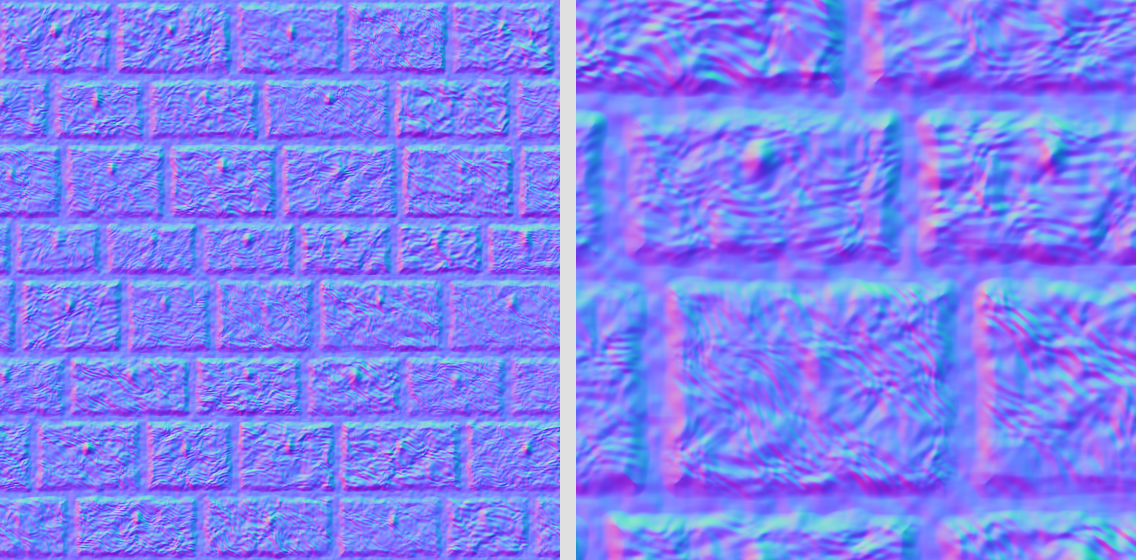
Left: the whole. Right: its middle third, enlarged.
Give the GLSL for this texture map, as a three.js fragment shader.

```glsl
// Tangent-space normal map of a rough stone block wall, eight uneven courses, one stud per block.
#define BLOCKS 5.0       // blocks in a usual course
#define DENSE_ROW 3.0    // the low course that holds one block more
#define GAP 0.001        // least half width of the mortar joint
#define CORNER 0.012     // block corner radius
#define BEVEL 0.0145     // width of the rounded block edge
#define RISE 0.0064      // block height above the mortar
#define GRAIN 0.35       // slope of the stone surface
#define TOOLING 0.30     // slope of the chisel lines
#define STUD 0.0105      // stud height
#define STEP 0.0011      // distance between height samples
#define TAU 6.28318

varying vec2 vUv;

float hash(vec2 p) {
  return fract(sin(dot(p, vec2(127.1, 311.7))) * 43758.5);
}

float noise(vec2 p) {
  vec2 i = floor(p), f = fract(p);
  f = f * f * (3.0 - 2.0 * f);
  return mix(mix(hash(i), hash(i + vec2(1.0, 0.0)), f.x),
             mix(hash(i + vec2(0.0, 1.0)), hash(i + 1.0), f.x), f.y);
}

vec2 turn(vec2 p, float angle) {
  float c = cos(angle), s = sin(angle);
  return vec2(c * p.x + s * p.y, c * p.y - s * p.x);
}

// Value of one course, from the upper four and the lower four
float pick(vec4 upper, vec4 lower, float row) {
  vec4 v = row < 4.0 ? upper : lower;
  vec4 d = abs(vec4(0.0, 1.0, 2.0, 3.0) - mod(row, 4.0));
  return dot(v, 1.0 - step(0.5, d));
}

// Horizontal place of joint k: even spacing, swayed by a wave round the course
float joint(float k, float count, float phase, float sway, float crest) {
  return (k + phase) / count + sway * cos(TAU * (k - crest) / count);
}

// Stone relief: warped and turned noise octaves in patches, with optional chisel lines
float stone(vec2 local, vec2 id) {
  vec2 q = turn(local, mix(-0.5, 1.0, hash(id + 3.1))) + 1.7 * id + 5.0;
  float lines = noise(q * vec2(22.0, 140.0)) / 140.0;
  float tooled = smoothstep(0.5, 0.85, hash(id + 8.3));
  float patches = mix(0.65, 1.35, noise(q * 15.0));
  q += 0.014 * vec2(noise(q * 38.0), noise(q * 38.0 + 17.0));
  float sum = 0.0, freq = mix(36.0, 58.0, hash(id + 5.8)), weight = 0.6;
  float swing = 0.4;
  for (int i = 0; i < 4; i++) {
    sum += weight * (noise(turn(q, swing) * freq * vec2(0.72, 1.0)) - 0.5) / freq;
    swing = -swing;
    freq *= 1.75;
    weight *= 1.25;
  }
  return GRAIN * patches * mix(0.75, 1.3, hash(id + 1.9)) * sum + TOOLING * tooled * lines;
}

float height(vec2 p) {
  vec2 tile = fract(p);
  float down = 1.0 - tile.y;

  // Course
  vec4 topsA = vec4(0.0, 0.137, 0.253, 0.394);
  vec4 topsB = vec4(0.495, 0.633, 0.747, 0.882);
  float row = dot(step(topsA, vec4(down)) + step(topsB, vec4(down)), vec4(1.0)) - 1.0;
  float top = pick(topsA, topsB, row);
  float bottom = row > 6.5 ? 1.0 : pick(topsA, topsB, row + 1.0);

  // Block within the course
  float count = BLOCKS + 1.0 - step(0.5, abs(row - DENSE_ROW));
  float phase = pick(vec4(0.04, 0.44, 0.55, 0.17), vec4(0.0, 0.64, 0.17, 0.83), row);
  float sway = pick(vec4(0.013, 0.030, 0.013, 0.009), vec4(0.036, 0.021, 0.031, 0.038), row);
  float crest = pick(vec4(2.5, 3.9, 4.0, 4.0), vec4(0.3, 1.5, 0.4, 2.4), row);
  float k = floor(tile.x * count - phase);
  if (tile.x < joint(k, count, phase, sway, crest)) k -= 1.0;
  else if (tile.x >= joint(k + 1.0, count, phase, sway, crest)) k += 1.0;
  float left = joint(k, count, phase, sway, crest);
  float right = joint(k + 1.0, count, phase, sway, crest);
  vec2 id = vec2(floor(mod(k + 0.5, count)), row);
  vec2 size = vec2(right - left, bottom - top);
  vec2 local = vec2(tile.x - 0.5 * (left + right), 0.5 * (top + bottom) - down);

  // Rounded, worn block outline
  vec2 e = abs(local) - 0.5 * size + GAP + CORNER;
  float edge = length(max(e, 0.0)) + min(max(e.x, e.y), 0.0) - CORNER;
  edge += 0.0045 * noise(local * 55.0 + 9.0 * id);
  edge += 0.0025 * noise(local * 140.0 + 4.0 * id);
  float inside = 1.0 - smoothstep(GAP - BEVEL, GAP, edge);
  float rise = RISE * mix(0.65, 1.2, noise(local * 18.0 + 6.0 * id));

  // Stud above the middle of the block
  vec2 jitter = vec2(hash(id + 4.7), hash(id + 6.2)) - 0.5;
  vec2 s = local - size * vec2(0.08 * jitter.x, 0.14 + 0.12 * jitter.y);
  s /= vec2(0.0072, 0.0115) * mix(0.75, 1.1, hash(id + 2.6));
  float stud = STUD * mix(0.5, 1.1, hash(id + 7.4)) * exp(-dot(s, s));

  float mortar = 0.2 * noise(p * 75.0) / 75.0 + 0.2 * noise(p * 150.0) / 150.0;
  return mortar + inside * (rise + stone(local, id) + stud);
}

void main() {
  float h = height(vUv);
  float slopeX = (height(vUv + vec2(STEP, 0.0)) - h) / STEP;
  float slopeY = (height(vUv + vec2(0.0, STEP)) - h) / STEP;
  vec3 normal = normalize(vec3(slopeX, -slopeY, 1.0));
  gl_FragColor = vec4(0.5 + 0.5 * normal, 1.0);
}
```
